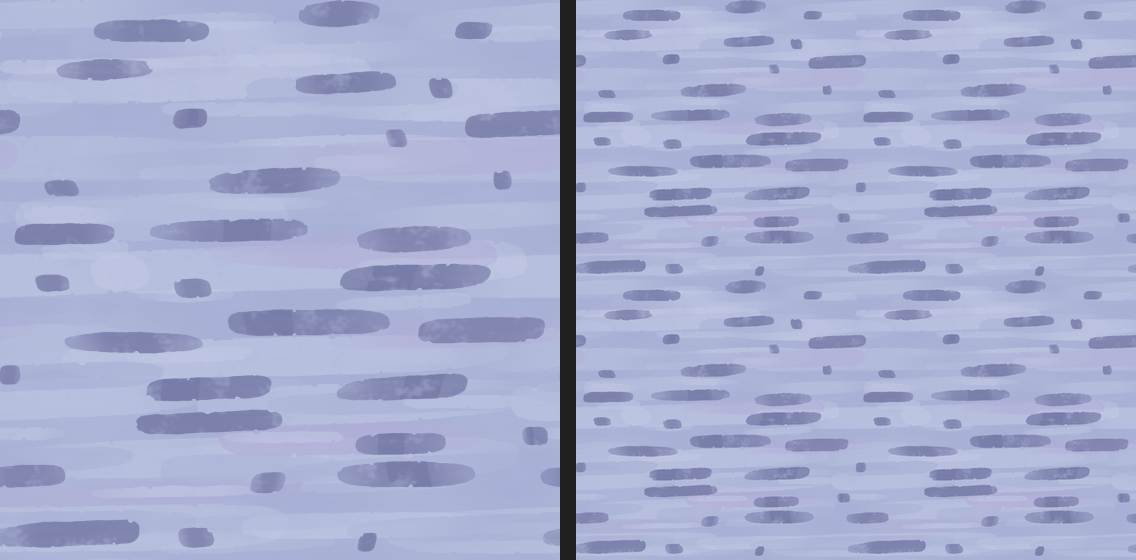
Left: one tile. Right: repeated 2 by 2.
Reproduce this pattern procedurally as a Shadertoy shader.

```glsl
// Seamless painted pattern: dark, dry-edged brush daubs over pale horizontal washes.
// Each layer scatters superellipse strokes on a wrapping, staggered grid; periodic
// gradient noise frays their edges and mottles the paint.

struct Brush {
    vec2 grid;      // whole cells across and up
    vec2 minHalf;   // smallest half length and half height
    vec2 maxHalf;   // largest half length and half height
    vec2 opacity;   // range of paint opacity
    float wander;   // sideways drift, in cells
    float fade;     // how far soft ends dissolve
    float dabShare; // share of short dabs
    float doubled;  // share of strokes with a second coat
    float seed;
};

const vec3 BASE = vec3(0.658, 0.690, 0.835);
const vec3 PALE = vec3(0.758, 0.787, 0.893);
const vec3 LILAC = vec3(0.695, 0.682, 0.842);
const vec3 INK = vec3(0.470, 0.488, 0.660);

const Brush WASH = Brush(vec2(2, 9), vec2(0.20, 0.022), vec2(0.42, 0.042), vec2(0.40, 0.75), 0.3, 1.0, 0.0, 0.0, 10.0);
const Brush VEIL = Brush(vec2(2, 8), vec2(0.16, 0.012), vec2(0.38, 0.030), vec2(0.30, 0.75), 0.3, 1.0, 0.0, 0.0, 20.0);
const Brush TINT = Brush(vec2(1, 6), vec2(0.18, 0.020), vec2(0.32, 0.032), vec2(0.20, 0.75), 0.3, 0.9, 0.0, 0.0, 30.0);
const Brush STREAK = Brush(vec2(2, 12), vec2(0.07, 0.009), vec2(0.17, 0.018), vec2(0.20, 0.65), 0.3, 0.8, 0.0, 0.0, 40.0);
const Brush DAUB = Brush(vec2(3, 11), vec2(0.062, 0.017), vec2(0.147, 0.023), vec2(0.80, 0.92), 0.0, 0.5, 0.27, 0.2, 50.0);

const vec2 DAB_MIN = vec2(0.011, 0.014);
const vec2 DAB_MAX = vec2(0.034, 0.020);
const vec2 TILT = vec2(-0.008, 0.055);  // slope range, rising to the right
const float EDGE = 0.0014;              // half width of the smoothed edge
const float GAP = 0.012;                // clear space at the cell sides

vec3 hash3(vec2 cell, float seed) {
    uvec3 v = uvec3(cell, seed) * 1664525u + 1013904223u;
    for (int k = 0; k < 2; k++) {
        v.x += v.y * v.z;
        v.y += v.z * v.x;
        v.z += v.x * v.y;
        v ^= v >> 16u;
    }
    return vec3(v >> 8u) * exp2(-24.0);
}

vec2 wrap(vec2 cell, vec2 period) { return floor(mod(cell + 0.5, period)); }

float corner(vec2 cell, vec2 offset, vec2 period) {
    float angle = 6.2832 * hash3(wrap(cell, period), 7.0).x;
    return dot(vec2(cos(angle), sin(angle)), offset);
}

// Gradient noise, about -1 to 1, with a whole number of cells per tile
float noise(vec2 uv, vec2 period) {
    vec2 p = uv * period, c = floor(p), f = p - c, e = vec2(1, 0);
    vec2 w = f * f * f * (f * (f * 6.0 - 15.0) + 10.0);
    float low = mix(corner(c, f, period), corner(c + e, f - e, period), w.x);
    float high = mix(corner(c + e.yx, f - e.yx, period), corner(c + 1.0, f - 1.0, period), w.x);
    return 1.4 * mix(low, high, w.y);
}

// Approximate signed distance to a superellipse
float superellipse(vec2 p, vec2 extent, vec2 power) {
    vec2 q = min(abs(p) / extent, 2.0);
    vec2 slope = power * pow(q, power - 1.0) / extent;
    vec2 terms = pow(q, power);
    return (terms.x + terms.y - 1.0) / max(length(slope), 0.001);
}

// Combined opacity of one layer of strokes
float strokes(vec2 uv, Brush b, float fray) {
    float bare = 1.0;
    for (int j = -1; j <= 1; j++) {
        float row = floor(uv.y * b.grid.y) + float(j);
        float rowId = wrap(vec2(row), b.grid.yy).x;
        float x = uv.x * b.grid.x + hash3(vec2(rowId, 99.0), b.seed).x;
        for (int i = -1; i <= 1; i++) {
            float col = floor(x) + float(i);
            vec2 id = wrap(vec2(col, row), b.grid);
            vec3 size = hash3(id, b.seed), place = hash3(id, b.seed + 1.0);
            vec3 ends = hash3(id, b.seed + 2.0), coat = hash3(id, b.seed + 3.0);
            bool dab = size.z < b.dabShare;
            vec2 extent = dab ? mix(DAB_MIN, DAB_MAX, size.xy) : mix(b.minHalf, b.maxHalf, size.xy);

            // Local frame: jittered centre, slight tilt, slanted ends
            vec2 room = vec2(max(0.5 / b.grid.x - extent.x - GAP, b.wander / b.grid.x), 0.24 / b.grid.y);
            vec2 p = vec2(x - col - 0.5, uv.y * b.grid.y - row - 0.5) / b.grid;
            p -= (place.xy * 2.0 - 1.0) * room;
            p.y -= mix(TILT.x, TILT.y, place.z) * p.x;
            p.x -= (ends.z - 0.5) * 0.7 * p.y;

            // Each end is blunt or tapered; tapered ends run dry
            float blunt = p.x < 0.0 ? ends.x : ends.y;
            float power = dab ? 4.0 : mix(1.8, 8.0, blunt * blunt);
            float d = superellipse(p, extent, vec2(power, 3.0)) + fray;
            float dry = smoothstep(0.25, 1.0, abs(p.x) / extent.x) * b.fade * (1.0 - blunt);
            float paint = mix(b.opacity.x, b.opacity.y, coat.x) * (1.0 - dry);

            // Second coat over part of the stroke
            float patchD = abs(p.x - (coat.z - 0.5) * extent.x) - 0.3 * extent.x;
            paint += 0.16 * step(coat.y, b.doubled) * (1.0 - smoothstep(-EDGE, EDGE, patchD));
            bare *= 1.0 - min(paint, 1.0) * (1.0 - smoothstep(-EDGE, EDGE, d));
        }
    }
    return 1.0 - bare;
}

void mainImage(out vec4 fragColor, in vec2 fragCoord) {
    vec2 uv = fragCoord / iResolution.xy;

    // Paint texture: frayed edges, worn patches, bristle lines
    float fine = noise(uv, vec2(85, 105));
    float blot = noise(uv, vec2(19, 25));
    float bristle = noise(uv, vec2(7, 130));
    float fray = 0.0018 * blot + 0.0007 * fine + 0.006 * smoothstep(0.35, 0.8, noise(uv, vec2(58, 47)));
    float worn = smoothstep(0.05, 0.9, blot + 0.45 * fine + 0.25 * bristle);
    float cloud = noise(uv, vec2(3, 5)) + 0.4 * noise(uv, vec2(5, 13));

    // Pale ground
    vec3 color = mix(BASE, PALE, 0.22 * smoothstep(-0.5, 0.8, cloud));
    color = mix(color, PALE, strokes(uv, WASH, fray) * (1.0 - 0.25 * worn));
    color = mix(color, BASE, strokes(uv, VEIL, fray) * (1.0 - 0.25 * worn));
    color = mix(color, LILAC, strokes(uv, TINT, fray));
    color = mix(color, PALE, strokes(uv, STREAK, fray * 1.3) * (1.0 - 0.35 * worn));
    color += 0.004 * (blot + bristle);

    // Dark daubs
    float ink = strokes(uv, DAUB, fray) * (1.0 - 0.38 * worn + 0.04 * bristle);
    fragColor = vec4(mix(color, INK, clamp(ink, 0.0, 1.0)), 1.0);
}
```
